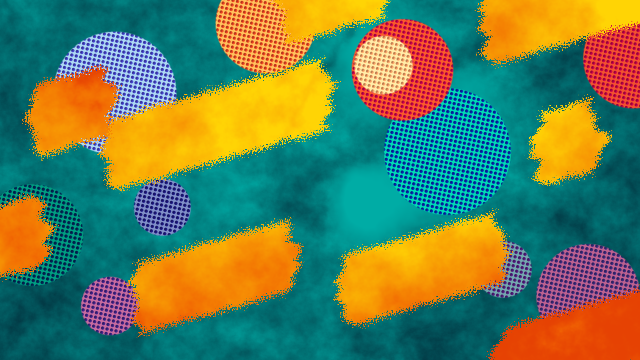
A Shadertoy shader for this background:

```glsl
const vec2 ALONG = vec2(.961, .276);

vec2 hashDir(vec2 cell) {
    float angle = 6.2832 * fract(sin(dot(cell, vec2(127.1, 311.7))) * 43758.5);
    return vec2(cos(angle), sin(angle));
}

// Gradient noise, roughly -0.6 to 0.6
float noise(vec2 p) {
    vec2 i = floor(p), f = fract(p);
    vec2 s = f * f * f * (f * (f * 6. - 15.) + 10.), e = vec2(1, 0);
    float low = mix(dot(hashDir(i), f), dot(hashDir(i + e), f - e), s.x);
    float high = mix(dot(hashDir(i + e.yx), f - e.yx), dot(hashDir(i + 1.), f - 1.), s.x);
    return mix(low, high, s.y);
}

float fbm(vec2 p) {
    float sum = 0., amp = .6;
    for (int i = 0; i < 5; i++) {
        sum += amp * noise(p);
        p = mat2(1.6, 1.2, -1.2, 1.6) * p + 3.7;
        amp *= .55;
    }
    return sum;
}

float segment(vec2 p, vec2 a, vec2 b) {
    vec2 d = b - a;
    return length(p - a - d * clamp(dot(p - a, d) / dot(d, d), 0., 1.));
}

// Soft pools: centre, radius, change of light
const vec4 POOLS[11] = vec4[](
    vec4(1.02, .44, .15, .50), vec4(1.04, .86, .17, .45), vec4(1.28, .62, .20, .40),
    vec4(.64, .47, .17, .20), vec4(.32, .48, .18, .15), vec4(.04, .78, .13, -.25),
    vec4(1.58, .80, .15, -.22), vec4(.83, .45, .10, -.28), vec4(.08, .03, .32, -.30),
    vec4(1.22, .02, .22, -.25), vec4(1.75, .35, .30, -.24));

float washLight(vec2 p) {
    vec2 warped = p + .09 * vec2(fbm(p * 3.), fbm(p * 3. + 7.3));
    float light = .53;
    for (int i = 0; i < 11; i++) {
        vec2 d = (warped - POOLS[i].xy) / POOLS[i].z;
        light += POOLS[i].w * exp(-dot(d, d));
    }
    // Diagonal smears
    float smear = segment(warped, vec2(1.41, .94), vec2(.90, .50)) / .04;
    float crease = segment(warped, vec2(.96, .97), vec2(.83, .61)) / .014;
    light -= .30 * exp(-smear * smear) + .22 * exp(-crease * crease);
    // Mottled grain, absent in the clear pools
    float grain = .42 * fbm(warped * vec2(7, 9)) + .22 * fbm(p * 28. + 4.);
    return clamp(light + grain * (1. - .92 * smoothstep(.62, .9, light)), .08, .95);
}

// Discs: centre, radius
const vec3 DISCS[11] = vec3[](
    vec3(.319, .741, .171), vec3(.738, .935, .139), vec3(1.243, .579, .176),
    vec3(1.118, .806, .141), vec3(1.065, .819, .081), vec3(1.759, .838, .139),
    vec3(.451, .424, .079), vec3(.090, .347, .141), vec3(.306, .150, .081),
    vec3(1.398, .252, .079), vec3(1.634, .178, .144));
const vec3 PAPER[11] = vec3[](
    vec3(.68, .85, .95), vec3(1, .76, .36), vec3(0, .86, .70),
    vec3(.98, .36, .16), vec3(1, .93, .66), vec3(.95, .32, .18),
    vec3(.50, .56, .78), vec3(0, .62, .50), vec3(.78, .42, .62),
    vec3(.45, .66, .68), vec3(.74, .38, .56));
const vec3 INK[11] = vec3[](
    vec3(.28, .27, .82), vec3(.96, .28, .14), vec3(.03, .16, .72),
    vec3(.84, .01, .32), vec3(1, .66, .42), vec3(.80, .01, .30),
    vec3(.12, .10, .52), vec3(.01, .16, .36), vec3(.26, .14, .55),
    vec3(.34, .12, .52), vec3(.24, .17, .50));

// Coverage of a tilted grid of ink dots
float halftone(vec2 p, float px) {
    const float cell = .0127;
    vec2 q = mat2(.978, .208, -.208, .978) * p;
    float d = length(mod(q, cell) - .5 * cell) - .36 * cell;
    return 1. - smoothstep(-.6 * px, .6 * px, d);
}

// Strokes: centre, half length, light-to-heat tilt across the width
const vec4 STROKES[9] = vec4[](
    vec4(.606, .653, .330, 0), vec4(.192, .690, .118, 2.5), vec4(.926, 1.015, .162, 0),
    vec4(1.597, .986, .273, 0), vec4(1.579, .606, .098, -1), vec4(.023, .335, .120, 0),
    vec4(.597, .231, .238, -2), vec4(1.174, .252, .242, -2.5), vec4(1.630, .052, .265, 0));
// Heat at the left and right ends
const vec2 HEAT[9] = vec2[](
    vec2(.38, .10), vec2(.58, .85), vec2(.28, .08), vec2(.48, -.05), vec2(.12, .38),
    vec2(.66, .72), vec2(.65, .62), vec2(.45, .48), vec2(1.15, 1.1));

void mainImage(out vec4 fragColor, in vec2 fragCoord) {
    float px = 1. / iResolution.y;
    vec2 p = fragCoord * px;
    float light = washLight(p);
    vec3 col = mix(vec3(.01, .19, .24), vec3(0, .70, .67), light);

    // Halftone discs
    float dots = halftone(p, px), ghost = halftone(p + vec2(.003, -.002), px);
    for (int i = 0; i < 11; i++) {
        float d = length(p - DISCS[i].xy) - DISCS[i].z;
        vec3 print = mix(PAPER[i], INK[i], dots);
        print *= 1. - .25 * ghost * dots;
        col = mix(col, print, 1. - smoothstep(-px, px, d));
    }

    // Dry brush strokes
    float spray = noise(p * 230.), mottle = fbm(p * 9. + 2.);
    for (int i = 0; i < 9; i++) {
        vec4 stroke = STROKES[i];
        vec2 d = p - stroke.xy;
        vec2 q = vec2(dot(d, ALONG), dot(d, vec2(-ALONG.y, ALONG.x)));
        q.x -= .2 * q.y;
        float lane = float(i) * 5.3 + 2. * sign(q.x);
        float ragged = .05 * noise(vec2(q.y * 22., lane)) + .016 * noise(vec2(q.y * 110., lane));
        float ends = abs(q.x) - stroke.z - ragged + 3. * q.y * q.y;
        float sides = abs(q.y) - .097 + .008 * noise(vec2(q.x * 14., lane));
        float cover = smoothstep(-.004, .004, spray * .032 - max(ends, sides));
        float heat = mix(HEAT[i].x, HEAT[i].y, smoothstep(-.8, .6, q.x / stroke.z));
        heat += stroke.w * q.y + .45 * mottle + .35 * (.5 - light);
        vec3 paint = mix(vec3(1, .83, .02), vec3(.94, .36, .01), clamp(heat, 0., 1.));
        paint = mix(paint, vec3(.90, .26, .01), smoothstep(.85, 1.2, heat));
        col = mix(col, paint, cover);
    }
    fragColor = vec4(col, 1);
}
```
